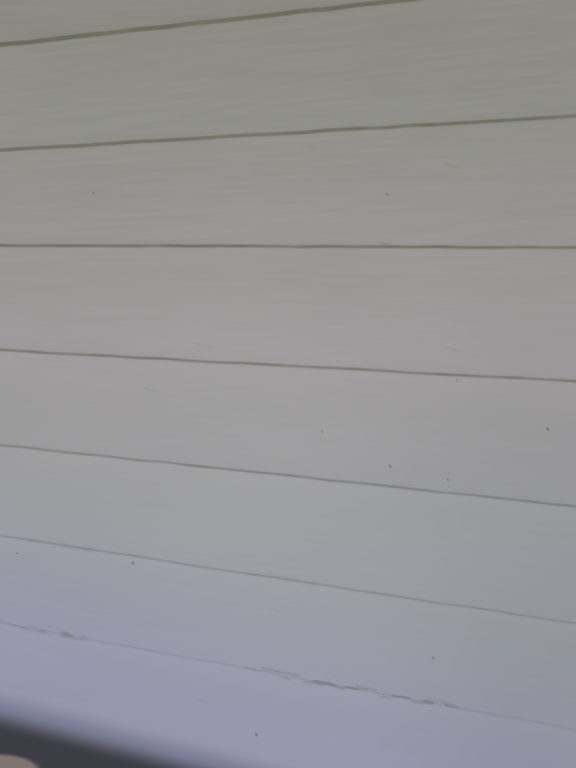
Reproduce this texture procedurally as a WebGL 2 fragment shader.

```glsl
#version 300 es
precision highp float;
// Painted clapboard wall seen at an angle: fanning seams, faint wood grain, nicks and a shadowed foot.
uniform vec2 u_resolution;
out vec4 outColor;

const int SEAMS = 7;
// Cubic spacing of the seams, measured down from the top, at each side edge
const vec4 SEAM_LEFT = vec4(0.0586, 0.1388, -0.0020, -0.00004);
const vec4 SEAM_RIGHT = vec4(-0.0247, 0.1753, 0.0011, -0.00054);
const float UNEVEN_SEAM = 2.0;
const vec2 UNEVEN_SHIFT = vec2(0.0085, 0.0035);
const vec2 SEAM_HALF_WIDTH = vec2(0.0026, 0.0008);  // top, bottom
const vec2 SEAM_STRENGTH = vec2(0.80, 0.24);
const vec2 FOOT_EDGE = vec2(0.928, 0.196);          // height at left, slope
const float GRAIN_AMOUNT = 0.016;
const vec2 NICK_GRID = vec2(13.0, 17.0);
const float NICK_CHANCE = 0.13;

const vec3 PAINT_TOP = vec3(0.545, 0.545, 0.515);
const vec3 PAINT_MIDDLE = vec3(0.615, 0.607, 0.608);
const vec3 PAINT_BOTTOM = vec3(0.600, 0.615, 0.638);
const vec3 PAINT_VIOLET = vec3(0.590, 0.585, 0.685);
const vec3 SEAM_OLIVE = vec3(0.400, 0.410, 0.335);
const vec3 SEAM_GREY = vec3(0.430, 0.435, 0.470);
const vec3 FOOT_HAZE = vec3(0.440, 0.450, 0.540);
const vec3 FOOT_DARK = vec3(0.240, 0.245, 0.270);
const vec3 CORNER_CLAY = vec3(0.500, 0.455, 0.440);

float hash(vec2 p) {
    vec3 q = fract(vec3(p.xyx) * 0.1031);
    q += dot(q, q.yzx + 33.33);
    return fract((q.x + q.y) * q.z);
}

float noise(vec2 p) {
    vec2 cell = floor(p), f = fract(p);
    f = f * f * (3.0 - 2.0 * f);
    return mix(mix(hash(cell), hash(cell + vec2(1, 0)), f.x),
               mix(hash(cell + vec2(0, 1)), hash(cell + vec2(1, 1)), f.x), f.y);
}

float seamHeight(float k, float x) {
    vec4 powers = vec4(1.0, k, k * k, k * k * k);
    vec2 ends = vec2(dot(SEAM_LEFT, powers), dot(SEAM_RIGHT, powers));
    ends -= UNEVEN_SHIFT * max(0.0, 1.0 - abs(k - UNEVEN_SEAM));
    return mix(ends.x, ends.y, x);
}

// Light falling across the whole wall
vec3 paintColor(float x, float down) {
    vec3 paint = mix(PAINT_TOP, PAINT_MIDDLE, smoothstep(0.0, 0.5, down));
    paint = mix(paint, PAINT_BOTTOM, smoothstep(0.45, 0.85, down));
    paint = mix(paint, PAINT_VIOLET, smoothstep(0.6, 0.92, down - 0.22 * x));
    float glow = exp(-8.0 * dot(vec2(x - 0.45, down - 0.5), vec2(x - 0.45, down - 0.5)));
    float corners = smoothstep(0.55, 1.0, x) * smoothstep(0.25, 0.9, down);
    return paint + 0.012 * glow - 0.028 * corners;
}

// Small scattered chips; some are dots, some short scratches
float nickMask(vec2 p, float pixel) {
    vec2 grid = p * NICK_GRID, cell = floor(grid);
    vec2 center = 0.25 + 0.5 * vec2(hash(cell + 3.1), hash(cell + 8.7));
    vec2 d = (fract(grid) - center) / NICK_GRID;
    float scratch = step(0.55, hash(cell + 15.3));
    d.y -= 0.25 * d.x;
    d.x /= mix(1.0, 9.0, scratch);
    float radius = mix(0.0010, 0.0022, hash(cell + 21.9)) * mix(1.0, 0.7, scratch);
    float shape = 1.0 - smoothstep(radius - pixel, radius + pixel, length(d));
    float ragged = mix(1.0, 0.45 * noise(p * 230.0), scratch);
    return shape * ragged * step(hash(cell + 40.0), NICK_CHANCE);
}

void main() {
    vec2 uv = gl_FragCoord.xy / u_resolution;
    float x = uv.x, down = 1.0 - uv.y, pixel = 1.0 / u_resolution.y;
    vec2 p = vec2(x * u_resolution.x / u_resolution.y, down);
    vec3 color = paintColor(x, down);

    // Which board, and how far below its upper seam
    float board = 0.0, below = down + 0.1;
    for (int i = 0; i < SEAMS; i++) {
        float d = down - seamHeight(float(i), x);
        if (d > 0.0) { board = float(i + 1); below = d; }
    }

    // Grain runs along each board and fades toward the bottom
    float grain = noise(vec2(p.x * 16.0 + 7.0 * board, below * 210.0 + 31.0 * board)) - 0.5;
    color += grain * GRAIN_AMOUNT * mix(1.0, 0.25, smoothstep(0.2, 0.6, down));
    color += 0.008 * (noise(p * vec2(9.0, 14.0)) - 0.5) + 0.006 * (hash(vec2(board, 5.0)) - 0.5);

    // Seams: soft shade, dark groove, lit lip, worn paint on the lowest
    for (int i = 0; i < SEAMS; i++) {
        float k = float(i), t = k / float(SEAMS - 1);
        float wobble = 0.0012 * (noise(vec2(p.x * 28.0, k * 9.0)) - 0.5);
        float d = down - seamHeight(k, x) - wobble;
        float halfWidth = mix(SEAM_HALF_WIDTH.x, SEAM_HALF_WIDTH.y, sqrt(t));
        float wear = mix(0.7, 1.1, noise(vec2(p.x * 45.0, k * 5.0 + 2.0)));
        float groove = 1.0 - smoothstep(halfWidth - pixel, halfWidth + 1.5 * pixel, abs(d));
        float strength = mix(SEAM_STRENGTH.x, SEAM_STRENGTH.y, t * t) * wear;
        color -= 0.035 * (1.0 - t) * exp(-abs(d) / 0.005);
        color += 0.018 * smoothstep(0.0, 0.006, d) * exp(-max(d, 0.0) / 0.012);
        color = mix(color, mix(SEAM_OLIVE, SEAM_GREY, t * t), groove * strength);
        float patches = smoothstep(0.62, 0.8, noise(vec2(p.x * 11.0 + 4.0, k)));
        float flake = smoothstep(0.45, 0.7, noise(vec2(p.x * 70.0, d * 260.0)));
        float band = exp(-d * d / 0.000018) * smoothstep(0.75, 1.0, t);
        color = mix(color, SEAM_GREY, 0.5 * patches * flake * band);
    }

    color = mix(color, SEAM_OLIVE, 0.55 * nickMask(p, pixel));

    // Shadowed foot of the wall and the clay-coloured corner
    float foot = down - FOOT_EDGE.x - FOOT_EDGE.y * x;
    color = mix(color, FOOT_HAZE, 0.9 * smoothstep(-0.035, 0.005, foot));
    color = mix(color, FOOT_DARK, smoothstep(-0.006, 0.024, foot));
    float corner = length((p - vec2(0.0, 1.005)) / vec2(0.055, 0.024));
    color = mix(color, CORNER_CLAY, 1.0 - smoothstep(0.8, 1.05, corner));
    outColor = vec4(color, 1.0);
}
```
